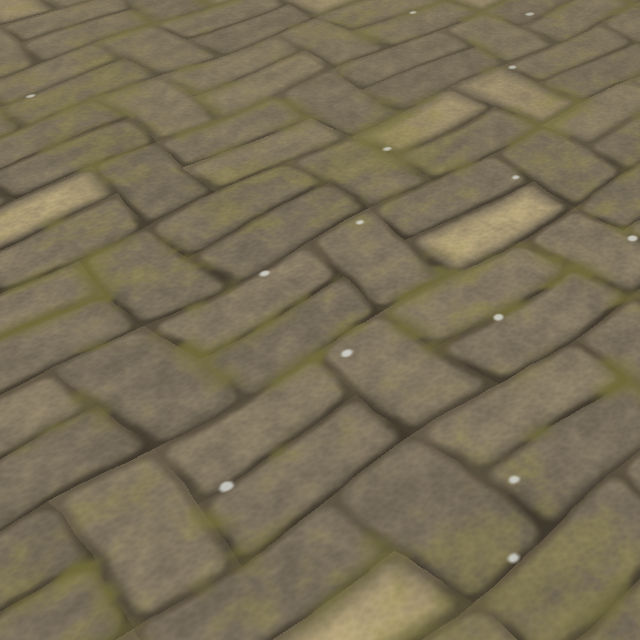
Reproduce this texture procedurally as a Shadertoy shader.

```glsl
// Worn, mossy stone pavers: one upright stone, then a stacked pair, receding in perspective.
#define HORIZON 1.9
#define AXIS_A vec2(0.117, 0.065)
#define AXIS_B vec2(0.072, -0.055)
#define ANCHOR vec2(-0.005, -0.051)
#define JOINT 0.045
#define PALE_SHARE 0.15
#define STONE_DARK vec3(0.45, 0.41, 0.345)
#define STONE_WARM vec3(0.56, 0.51, 0.41)
#define STONE_PALE vec3(0.73, 0.66, 0.49)
#define EARTH vec3(0.34, 0.30, 0.235)
#define MOSS vec3(0.47, 0.45, 0.23)

float hash(vec2 p) {
    vec3 q = fract(p.xyx * vec3(0.1031, 0.1030, 0.0973));
    q += dot(q, q.yzx + 33.33);
    return fract((q.x + q.y) * q.z);
}

// Layered sines, each layer rotated and bent by the last; about -1 to 1.
float blotch(vec2 p) {
    float sum = 0.0, gain = 0.5;
    for (int i = 0; i < 5; i++) {
        p = mat2(0.8, 0.6, -0.6, 0.8) * p * 1.73 + 1.7;
        sum += gain * sin(p.x + 1.4 * sin(p.y + sum)) * cos(p.y * 0.9 + sum);
        gain *= 0.68;
    }
    return sum;
}

// Cellular noise: distance to the nearest scattered point.
float cellular(vec2 p) {
    vec2 cell = floor(p);
    float nearest = 2.0;
    for (int y = -1; y <= 1; y++)
    for (int x = -1; x <= 1; x++) {
        vec2 c = cell + vec2(x, y);
        vec2 point = c + vec2(hash(c), hash(c + 57.3));
        nearest = min(nearest, length(p - point));
    }
    return nearest;
}

float roundedBox(vec2 p, vec2 halfSize, float radius) {
    vec2 q = abs(p) - halfSize + radius;
    return length(max(q, 0.0)) + min(max(q.x, q.y), 0.0) - radius;
}

// Canvas to paving coordinates, one unit per short stone side.
vec2 toGround(vec2 uv) {
    float depth = (HORIZON - 0.5) / (HORIZON - uv.y);
    vec2 g = vec2((uv.x - 0.5) * depth, (HORIZON - 0.5) * (depth - 1.0)) - ANCHOR;
    return inverse(mat2(AXIS_A, AXIS_B)) * g;
}

// Finds the stone under p: its local position, half size and identity.
void findStone(vec2 p, out vec2 local, out vec2 halfSize, out vec2 id) {
    float row = floor(p.y / 2.0);
    float along = mod(p.x + row, 3.0);
    float start = floor(p.x - along + 0.5);
    if (along < 1.0) {
        local = vec2(along - 0.5, p.y - 2.0 * row - 1.0);
        halfSize = vec2(0.5, 1.0);
        id = vec2(start, 2.0 * row);
    } else {
        local = vec2(along - 2.0, fract(p.y) - 0.5);
        halfSize = vec2(1.0, 0.5);
        id = vec2(start + 1.0, floor(p.y));
    }
}

void mainImage(out vec4 fragColor, in vec2 fragCoord) {
    vec2 uv = fragCoord / iResolution.xy;
    vec2 ground = toGround(uv);
    vec2 p = ground + 0.09 * vec2(sin(ground.y * 1.3 + 2.0 * sin(ground.x * 0.6)),
                                  sin(ground.x * 1.5 + 1.5 * sin(ground.y * 0.8)));
    p += 0.025 * vec2(blotch(ground * 1.8), blotch(ground * 1.8 + 9.0));

    vec2 local, halfSize, id;
    findStone(p, local, halfSize, id);
    id += 80.0;
    float tone = hash(id), rare = hash(id + 31.7), turn = 0.07 * (hash(id + 12.9) - 0.5);
    local += turn * vec2(-local.y, local.x);
    float edge = roundedBox(local, halfSize - JOINT - 0.04 * tone, 0.14);

    float broad = blotch(ground * 0.45 + 4.0);
    float fine = blotch(ground * 3.2);
    float grain = cellular(ground * 13.0) - 0.45;
    float far = smoothstep(0.55, 1.0, uv.y);

    // Stone faces, with a few pale ones worn bright in the middle
    vec3 stone = mix(STONE_DARK, STONE_WARM, clamp(0.65 * tone + 0.3 * fine + 0.12, 0.0, 1.0));
    float pale = smoothstep(1.0 - PALE_SHARE, 1.03 - PALE_SHARE, rare);
    pale *= smoothstep(0.02, -0.26, edge + 0.1 * fine) * (0.8 + 0.2 * fine);
    stone = mix(stone, STONE_PALE, pale * (1.0 - 0.35 * far));
    stone = mix(stone, MOSS * 1.08, 0.4 * smoothstep(0.0, 0.8, broad + 0.5 * fine));
    stone *= 1.0 + 0.09 * grain + 0.045 * fine;

    // Rounded rims: the near side falls into shade
    float nearSide = smoothstep(-0.3, 0.5, local.y / halfSize.y - 0.3 * local.x / halfSize.x);
    stone *= 1.0 - 0.13 * smoothstep(-0.16, 0.02, edge) * nearSide;

    // Joints: earth in the gaps, dark cracks and patches of moss
    float mossy = smoothstep(-0.1, 0.5, blotch(ground * 0.8 + 20.0));
    vec3 joint = mix(EARTH, MOSS * 0.9, 0.75 * mossy);
    joint *= 1.0 - 0.28 * nearSide * (1.0 - mossy);
    float gap = smoothstep(-0.055, 0.06, edge + 0.025 * fine);
    gap *= mix(0.95, 0.6, far) * (0.78 + 0.22 * sin(3.0 * broad + 5.0 * tone));
    vec3 color = mix(stone, joint, gap);
    float fringe = smoothstep(-0.24, 0.0, edge + 0.08 * fine) * mossy;
    color = mix(color, MOSS, 0.35 * fringe);

    // Sparse wet glints
    vec2 cell = floor(ground * 1.4);
    vec2 spot = fract(ground * 1.4) - 0.3 - 0.4 * vec2(hash(cell + 3.1), hash(cell + 8.4));
    float glint = step(0.955, hash(cell + 140.0)) * smoothstep(0.12, 0.04, length(spot) + 0.03 * fine);
    color = mix(color, vec3(0.86, 0.87, 0.85), 0.8 * glint);

    color = mix(color, vec3(0.47, 0.43, 0.32), 0.25 * far);
    fragColor = vec4(clamp(color, 0.0, 1.0), 1.0);
}
```
